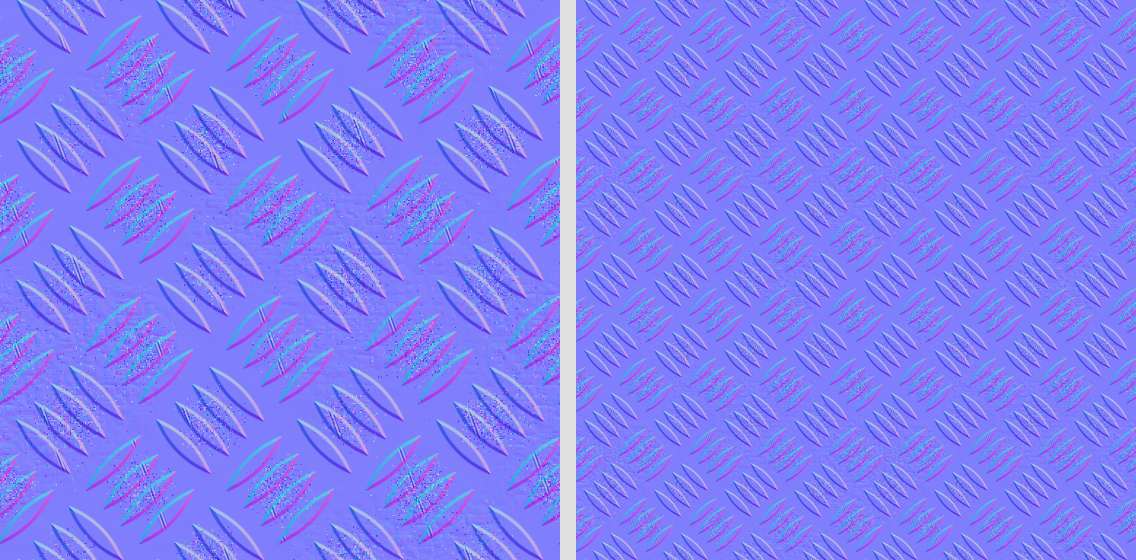
Left, the tile; right, the same tile 2 across and 2 down.
A WebGL 2 fragment shader for this texture map:

```glsl
#version 300 es
precision highp float;
// Tangent-space normal map of worn diamond plate: groups of four raised lens bars, alternating diagonals.

uniform vec2 u_resolution;
out vec4 outColor;

const float REPEATS = 4.0;        // pattern cells across and down
const float BAR_HALF_LENGTH = 0.264;
const float BAR_HALF_WIDTH = 0.052;
const float BAR_SPACING = 0.178;
const float BAR_HEIGHT = 0.0165;
const float SPECKLE_GRID = 384.0;

float hash(vec2 p) {
    vec3 q = fract(p.xyx * 0.1031);
    q += dot(q, q.yzx + 33.33);
    return fract((q.x + q.y) * q.z);
}

// Value noise that wraps after a whole number of lattice steps.
float wrapNoise(vec2 uv, float period, float seed) {
    vec2 p = uv * period;
    vec2 i = floor(p), f = p - i;
    f = f * f * f * (f * (f * 6.0 - 15.0) + 10.0);
    vec2 a = mod(i, period) + seed, b = mod(i + 1.0, period) + seed;
    return mix(mix(hash(a), hash(vec2(b.x, a.y)), f.x),
               mix(hash(vec2(a.x, b.y)), hash(b), f.x), f.y);
}

// Signed distance to a pointed lens lying along x.
float lensDistance(vec2 p, float halfLength, float halfWidth) {
    p = abs(p);
    float radius = (halfLength * halfLength + halfWidth * halfWidth) / (2.0 * halfWidth);
    float offset = radius - halfWidth;
    if ((p.x - halfLength) * offset > p.y * halfLength)
        return length(p - vec2(halfLength, 0.0));
    return length(p + vec2(0.0, offset)) - radius;
}

// Height of one group of four bars, with scratches cut into some of them.
float barGroup(vec2 cell, vec2 center, vec2 along, vec2 across, float seed) {
    vec2 q = cell - center;
    vec2 id = floor(q + 0.5);
    vec2 local = q - id;
    vec2 key = mod(id, REPEATS) + seed;
    vec2 p = vec2(dot(local, along), dot(local, across));
    float bar = clamp(floor(p.y / BAR_SPACING + 2.0), 0.0, 3.0);
    p.y -= (bar - 1.5) * BAR_SPACING;
    vec2 barKey = key * 7.0 + bar * 19.0;
    p += (vec2(hash(barKey), hash(barKey + 5.3)) - 0.5) * vec2(0.012, 0.008);
    float width = BAR_HALF_WIDTH * mix(0.94, 1.06, hash(barKey + 2.7));
    float d = lensDistance(p, BAR_HALF_LENGTH, width);
    float raised = 1.0 - smoothstep(-0.018, 0.013, d);

    // A steep bundle of parallel grooves runs through the group.
    float s = dot(local, vec2(0.94, 0.34)) - (hash(key + 8.1) - 0.5) * 0.32;
    float bundle = exp(-pow(s / 0.017, 2.0)) * step(0.5, hash(barKey + 11.9));
    float grooves = 0.0055 * bundle * sin(s * 235.0 + 6.28 * hash(key + 3.4));
    return raised * (BAR_HEIGHT + grooves);
}

// Crinkled, low relief that shows only in patches of the sheet.
float groundWear(vec2 uv) {
    float patches = smoothstep(0.42, 0.78, wrapNoise(uv, 5.0, 17.0));
    float crinkle = abs(wrapNoise(uv, 56.0, 31.0) - 0.5) + 0.5 * abs(wrapNoise(uv, 104.0, 57.0) - 0.5);
    return 0.007 * patches * crinkle + 0.0016 * wrapNoise(uv, 24.0, 73.0);
}

float plateHeight(vec2 uv) {
    vec2 cell = uv * REPEATS;
    vec2 rising = vec2(0.70711), falling = vec2(0.70711, -0.70711);
    return barGroup(cell, vec2(0.5, 0.0), falling, rising, 3.0)
         + barGroup(cell, vec2(0.0, 0.5), rising, falling, 41.0)
         + groundWear(uv);
}

// Grit is densest in the middle of each group and differs between groups.
float gritDensity(vec2 cell, vec2 center, float seed) {
    vec2 q = cell - center;
    vec2 id = floor(q + 0.5);
    float amount = mix(0.2, 0.65, hash(mod(id, REPEATS) + seed));
    return amount * (1.0 - smoothstep(0.06, 0.29, length(q - id)));
}

vec2 gritTilt(vec2 uv) {
    vec2 cell = uv * REPEATS;
    float density = gritDensity(cell, vec2(0.5, 0.0), 9.0) + gritDensity(cell, vec2(0.0, 0.5), 29.0);
    density += 0.05 * smoothstep(0.5, 0.8, wrapNoise(uv, 5.0, 17.0));
    vec2 g = uv * SPECKLE_GRID;
    vec2 key = mod(floor(g), SPECKLE_GRID);
    float dot1 = 1.0 - smoothstep(0.3, 0.7, length(fract(g) - 0.5));
    float present = step(hash(key + 13.0), density);
    return (vec2(hash(key + 401.0), hash(key + 809.0)) - 0.5) * 1.5 * dot1 * present;
}

void main() {
    vec2 uv = gl_FragCoord.xy / u_resolution;

    // Central differences turn height into slope, in cell units.
    vec2 e = vec2(0.0007, 0.0);
    vec2 slope = vec2(plateHeight(uv + e.xy) - plateHeight(uv - e.xy),
                      plateHeight(uv + e.yx) - plateHeight(uv - e.yx)) / (2.0 * e.x * REPEATS);

    vec3 normal = normalize(vec3(gritTilt(uv) - slope, 1.0));
    vec3 color = normal * 0.5 + vec3(0.5, 0.495, 0.49);
    outColor = vec4(color, 1.0);
}
```
